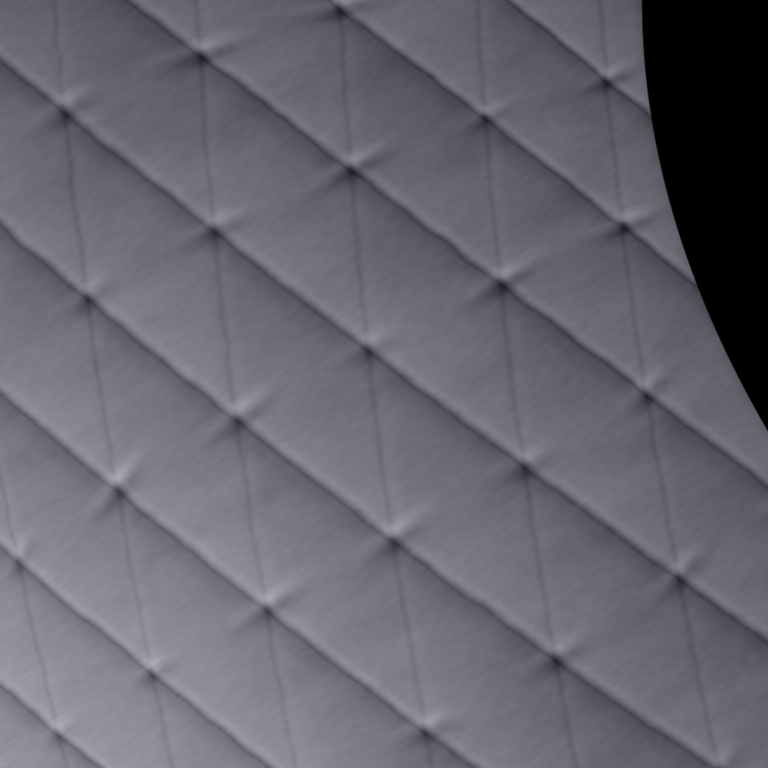
This texture is drawn by a WebGL 2 fragment shader. Its source:

```glsl
#version 300 es
precision highp float;
// Quilted grey cloth: diagonal and upright seams on a gently bent lattice,
// with a pucker at every crossing, padded shading, creases and fine grain,
// cut off by a curved black edge at the upper right.

uniform vec2 u_resolution;
out vec4 fragColor;

const vec3 CLOTH_TINT = vec3(0.002, -0.004, 0.029); // offset from grey
const float BASE_LIGHT = 0.372;
const float GLOW_LIGHT = 0.185;
const vec2 GLOW_CENTER = vec2(0.06, 0.03);
const float GLOW_SPREAD = 0.38;
const float COLUMN_STEP = 0.185;   // canvas width between upright seams
const float DIAGONAL_STEP = 0.222; // canvas height between diagonal seams
const float DIAGONAL_SLOPE = 0.76;
const float SEAM_WIDTH = 0.0042;
const float SEAM_DEPTH = 0.075;
const float COLUMN_DEPTH = 0.034;
const float PAD_RAMP = 0.085;
const float PUCKER_DEPTH = 0.14;
const float CREASE_DEPTH = 0.055;
const float GRAIN_DEPTH = 0.022;

float hash(vec2 p) {
    vec3 q = fract(vec3(p.xyx) * 0.1031);
    q += dot(q, q.yzx + 33.33);
    return fract((q.x + q.y) * q.z);
}

float noise(vec2 p) {
    vec2 i = floor(p), f = fract(p);
    f = f * f * (3.0 - 2.0 * f);
    return mix(mix(hash(i), hash(i + vec2(1, 0)), f.x),
               mix(hash(i + vec2(0, 1)), hash(i + vec2(1, 1)), f.x), f.y);
}

float fbm(vec2 p) {
    float sum = 0.0, weight = 0.5;
    for (int i = 0; i < 4; i++) {
        sum += weight * noise(p);
        p = p * 2.03 + 17.0;
        weight *= 0.5;
    }
    return sum;
}

float bell(float x, float width) {
    return exp(-x * x / (width * width));
}

vec2 turn(vec2 p, float angle) {
    float c = cos(angle), s = sin(angle);
    return vec2(c * p.x + s * p.y, c * p.y - s * p.x);
}

// Canvas point to lattice: seams lie where x or y is a whole number.
vec2 quiltLattice(vec2 p) {
    float h = p.y - 0.544;
    float across = p.x - (0.479 - 0.113 * h + 0.075 * h * h);
    float spacing = COLUMN_STEP - 0.06 * across * across
                  + 0.055 * across * (0.5 - p.y);
    float rise = p.y + DIAGONAL_SLOPE * p.x;
    float bow = min(1.6 - 1.4 * rise, 0.5);
    rise -= 0.2 * bow * (p.x - 0.47) * (p.x - 0.47) + 0.797;
    return vec2(across / spacing, rise * (4.45 + 0.95 * rise * rise) - 0.5);
}

// Folds gathered around a crossing; q is the canvas offset from it.
float pucker(vec2 q, vec2 node) {
    float size = mix(0.75, 1.2, hash(node + 41.0));
    vec2 fold = turn(q, 0.48 + 0.3 * (hash(node + 73.0) - 0.5));
    float reach = bell(fold.x, 0.042 * size);
    float ridge = bell(fold.y - 0.009, 0.009) - bell(fold.y + 0.006, 0.009);
    float side = smoothstep(-0.025, 0.025, fold.x);
    float pinch = 0.3 * bell(length(q), 0.011);
    return size * reach * ridge * mix(0.45, 0.65, side) - pinch;
}

void main() {
    vec2 p = gl_FragCoord.xy / u_resolution;
    vec2 wobble = vec2(noise(p * 38.0), noise(p * 38.0 + 90.0)) - 0.5;
    vec2 lattice = quiltLattice(p + 0.004 * wobble);
    vec2 node = floor(lattice + 0.5);
    vec2 offset = lattice - node;
    vec2 pad = fract(lattice);

    // Broad light from the lower left, varied from pad to pad
    vec2 away = p - GLOW_CENTER;
    float light = BASE_LIGHT + GLOW_LIGHT * exp(-dot(away, away) / GLOW_SPREAD);
    vec2 blend = smoothstep(0.0, 0.12, pad) * smoothstep(1.0, 0.88, pad);
    light += 0.025 * (hash(floor(lattice) + 20.0) - 0.5) * blend.x * blend.y;

    // Padding fades from its lower seam up into the shadow of the next
    light += PAD_RAMP * (0.5 - pad.y) * smoothstep(0.0, 0.08, pad.y);
    light -= 0.045 * smoothstep(0.78, 1.0, pad.y) * smoothstep(1.0, 0.98, pad.y);

    // Diagonal seams: dark groove with a lit lip above
    float seam = offset.y * DIAGONAL_STEP / length(vec2(1.0, DIAGONAL_SLOPE));
    float stitch = 0.8 + 0.4 * noise(p * 90.0);
    light -= SEAM_DEPTH * stitch * bell(seam, SEAM_WIDTH);
    light += 0.032 * bell(seam - 0.010, 0.007);

    // Fainter upright seams
    float column = offset.x * COLUMN_STEP;
    light -= COLUMN_DEPTH * bell(column, SEAM_WIDTH);
    light += 0.012 * bell(column - 0.011, 0.009);

    // Puckers at the crossings
    vec2 q = vec2(column, DIAGONAL_STEP * offset.y - DIAGONAL_SLOPE * column);
    light += PUCKER_DEPTH * pucker(q, node);

    // Slanted creases and woven grain
    vec2 along = turn(p, 0.5);
    light += CREASE_DEPTH * (fbm(along * vec2(9.0, 27.0) + 5.0) - 0.47);
    light += GRAIN_DEPTH * (noise(turn(p, 0.6) * vec2(90.0, 210.0)) - 0.5);

    // Curved cut to black
    float cut = 0.836 + 0.52 * (1.0 - p.y) * (1.0 - p.y) - p.x;
    light -= 0.03 * bell(cut, 0.008);
    vec3 cloth = vec3(light) + CLOTH_TINT;
    fragColor = vec4(cloth * smoothstep(-0.0015, 0.0015, cut), 1.0);
}
```
